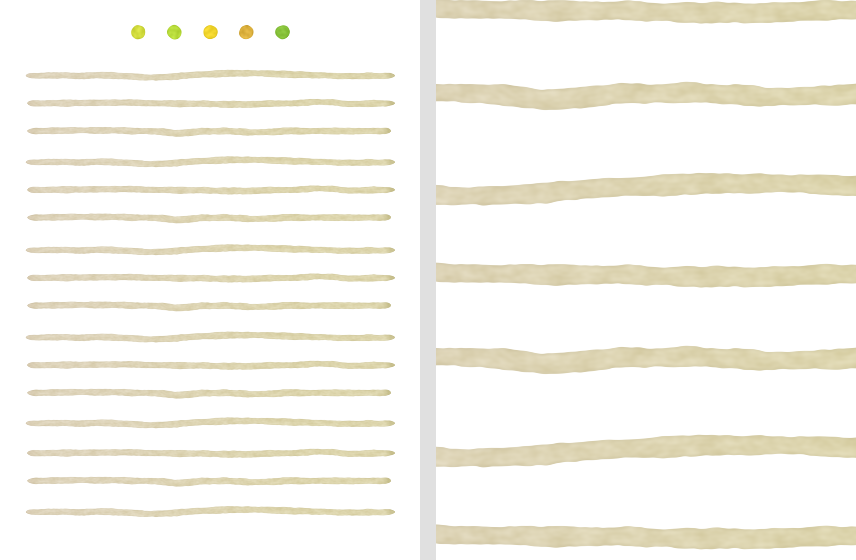
Left, the full canvas; right, a detail of the centre.
Write a WebGL 1 fragment shader that draws this pattern.

```glsl
precision highp float;
// Watercolour notepaper: sixteen hand-painted beige rules under five paint dots.
// Three brush strokes repeat down the sheet in groups; Gaussian bends shape their
// centre lines, and gradient noise roughens the edges and mottles the pigment.

uniform vec2 u_resolution;

#define SHEET_HEIGHT 770.0    // design units down the canvas
#define FIRST_GROUP 84.0      // top of the first group of strokes
#define GROUP_STEP 120.0
#define STROKE_STEP 38.0
#define LAST_ROW 15.0
#define HALF_WIDTH 4.4
#define EDGE_WOBBLE 1.3
#define MOTTLE 0.06
#define DOT_RADIUS 9.7
#define DOT_STEP 49.6
#define BEIGE_WARM vec3(0.87, 0.83, 0.73)
#define BEIGE_GREEN vec3(0.865, 0.835, 0.675)

vec2 gradientAt(vec2 cell) {
  float a = 6.2832 * fract(sin(dot(cell, vec2(127.1, 311.7))) * 4375.85);
  return vec2(cos(a), sin(a));
}

float gradientNoise(vec2 p) {
  vec2 i = floor(p), f = fract(p);
  vec2 u = f * f * f * (f * (f * 6.0 - 15.0) + 10.0);
  vec2 e = vec2(1.0, 0.0);
  float low = mix(dot(gradientAt(i), f), dot(gradientAt(i + e), f - e), u.x);
  float high = mix(dot(gradientAt(i + e.yx), f - e.yx),
                   dot(gradientAt(i + 1.0), f - 1.0), u.x);
  return mix(low, high, u.y);
}

float bend(float x, float centre, float spread) {
  float t = (x - centre) / spread;
  return exp(-t * t);
}

float coverage(float d, float pixel) {
  return 1.0 - smoothstep(-0.6 * pixel, 0.6 * pixel, d);
}

// Downward offset of each stroke's centre line
float centreLine(float x, float kind) {
  if (kind < 0.5)
    return 2.6 * bend(x, 215.0, 42.0) - 3.2 * bend(x, 338.0, 75.0)
         - 0.8 * bend(x, 150.0, 30.0) + 0.8 * bend(x, 480.0, 40.0);
  if (kind < 1.5)
    return 1.7 * bend(x, 325.0, 60.0) - 1.8 * bend(x, 437.0, 28.0)
         + 1.2 * bend(x, 488.0, 20.0) - 0.8 * bend(x, 150.0, 50.0);
  return 3.2 * bend(x, 245.0, 26.0) + 1.7 * bend(x, 350.0, 35.0)
       - 0.8 * bend(x, 120.0, 45.0);
}

vec3 paintStrokes(vec3 paper, vec2 p, float pixel) {
  // Locate the group, the stroke in it, and a slight unevenness in spacing
  float group = floor((p.y - FIRST_GROUP) / GROUP_STEP);
  float localY = p.y - FIRST_GROUP - group * GROUP_STEP;
  float kind = min(floor(localY / STROKE_STEP), 2.0);
  float row = group * 3.0 + kind;
  if (row < 0.0 || row > LAST_ROW) return paper;
  float slip = group == 4.0 ? (kind < 0.5 ? -2.0 : 1.0) : 0.0;
  if (group == 1.0) slip = -1.0;
  float y = localY - 20.0 - kind * STROKE_STEP - slip - centreLine(p.x, kind);

  // Rounded, tapered stroke with separately wavering upper and lower edges
  float left = kind < 0.5 ? 35.5 : 37.5;
  float right = kind < 1.5 ? 543.0 : 537.5;
  float inset = min(p.x - left, right - p.x);
  float taper = kind > 1.5 && p.x > 300.0 ? 9.0 : 15.0;
  float t = 1.0 - clamp(inset / taper, 0.0, 1.0);
  float side = kind * 17.0 + (y > 0.0 ? 5.5 : 0.5);
  float wobble = gradientNoise(vec2(p.x * 0.055, side))
               + 0.4 * gradientNoise(vec2(p.x * 0.2, side + 40.0));
  float halfWidth = (HALF_WIDTH + EDGE_WOBBLE * wobble) * sqrt(1.0 - t * t);
  float d = max(abs(y) - halfWidth, -inset);

  // Warm to green wash, soft grain, and pigment pooled at edges and ends
  vec2 grainAt = vec2(p.x, y + 60.0 * kind);
  float grain = gradientNoise(grainAt * vec2(0.09, 0.2))
              + 0.6 * gradientNoise(grainAt * vec2(0.25, 0.45) + 31.0);
  vec3 ink = mix(BEIGE_WARM, BEIGE_GREEN, smoothstep(60.0, 460.0, p.x));
  ink += MOTTLE * grain * vec3(0.7, 0.8, 1.2);
  ink -= 0.025 * smoothstep(-1.8, 0.0, d);
  float pool = 1.0 - smoothstep(3.0, 15.0, inset);
  ink -= pool * (p.x > 300.0 ? vec3(0.07, 0.07, 0.10) : vec3(0.025, 0.035, 0.04));
  return mix(paper, ink, coverage(d, pixel));
}

vec3 dotColour(float i) {
  if (i < 0.5) return vec3(0.83, 0.87, 0.25);
  if (i < 1.5) return vec3(0.73, 0.87, 0.24);
  if (i < 2.5) return vec3(0.94, 0.83, 0.17);
  if (i < 3.5) return vec3(0.87, 0.70, 0.25);
  return vec3(0.53, 0.76, 0.23);
}

vec3 paintDots(vec3 paper, vec2 p, float pixel) {
  for (int n = 0; n < 5; n++) {
    float i = float(n);
    vec2 q = p - vec2(289.2 + (i - 2.0) * DOT_STEP, 44.3);
    float rim = gradientNoise(q * 0.1 + i * 13.7);
    float d = length(q) - DOT_RADIUS - 1.2 * rim;
    float wash = gradientNoise(q * 0.16 + i * 7.3 + 0.4);
    vec3 ink = dotColour(i) + 0.10 * wash - 0.05 * smoothstep(-2.5, 0.0, d);
    paper = mix(paper, ink, coverage(d, pixel));
  }
  return paper;
}

void main() {
  float pixel = SHEET_HEIGHT / u_resolution.y;
  vec2 p = vec2(gl_FragCoord.x, u_resolution.y - gl_FragCoord.y) * pixel;
  vec3 colour = paintStrokes(vec3(1.0), p, pixel);
  gl_FragColor = vec4(paintDots(colour, p, pixel), 1.0);
}
```
